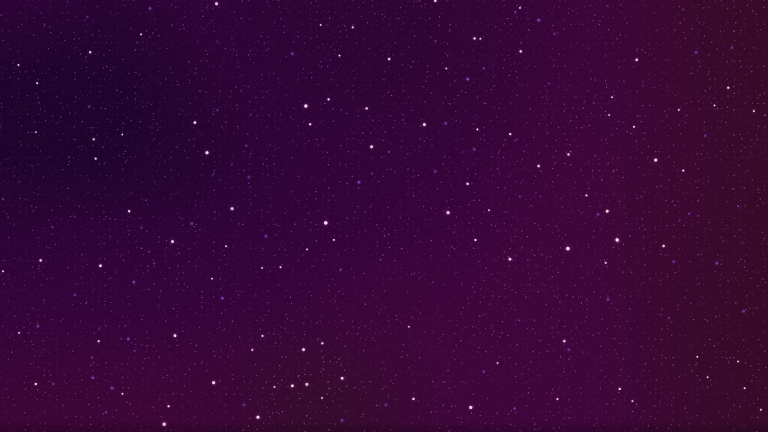
Reproduce this background procedurally as a WebGL 2 fragment shader.

```glsl
#version 300 es
precision highp float;

uniform vec2 u_resolution;
out vec4 fragColor;

vec4 hash4(vec2 p) {
    vec4 h = fract(p.xyxy * vec4(.1031, .1030, .0973, .1099));
    h += dot(h, h.wzxy + 33.33);
    return fract((h.xxyz + h.yzzw) * h.zywx);
}

float gradientDot(vec2 cell, vec2 offset) {
    float angle = 6.2832 * hash4(cell + 71.0).x;
    return dot(vec2(cos(angle), sin(angle)), offset);
}

float gradientNoise(vec2 p) {
    vec2 i = floor(p), f = fract(p);
    vec2 u = f * f * f * (f * (f * 6.0 - 15.0) + 10.0);
    vec2 e = vec2(1, 0);
    return mix(mix(gradientDot(i, f), gradientDot(i + e.xy, f - e.xy), u.x),
               mix(gradientDot(i + e.yx, f - e.yx), gradientDot(i + 1.0, f - 1.0), u.x), u.y);
}

float glow(vec2 p, vec2 center, vec2 size) {
    vec2 d = (p - center) / size;
    return exp(-dot(d, d));
}

// Disc coverage that keeps its total light when smaller than a pixel
float disc(float dist, float radius, float pixel) {
    float r = max(radius, 0.6 * pixel);
    float coverage = clamp((r - dist) / pixel + 0.5, 0.0, 1.0);
    return coverage * (radius * radius) / (r * r);
}

vec3 nebula(vec2 uv, vec2 p) {
    float drift = gradientNoise(p * 2.3) + 0.5 * gradientNoise(p * 5.1 + 9.0);
    float d = length((uv - vec2(0.06, 0.72)) * vec2(1.07, 1.0)) + 0.07 * drift;
    vec3 sky = mix(vec3(.125, .015, .175), vec3(.195, .016, .225), smoothstep(0.05, 0.42, d));
    sky = mix(sky, vec3(.25, .022, .235), smoothstep(0.38, 0.75, d));

    // Dim upper band, warm right side and brown patch below
    sky = mix(sky, vec3(.165, .018, .195), 0.7 * glow(uv, vec2(0.5, 0.95), vec2(0.25, 0.3)));
    sky = mix(sky, vec3(.215, .042, .155), smoothstep(0.72, 1.04, uv.x + 0.05 * drift));
    sky = mix(sky, vec3(.20, .05, .165), 0.75 * glow(uv, vec2(0.42, 0.06), vec2(0.12, 0.16)));
    sky = mix(sky, vec3(.225, .025, .19), 0.6 * glow(uv, vec2(0.08, 0.0), vec2(0.25, 0.2)));
    return sky * (1.0 - 0.2 * smoothstep(0.03, 0.0, uv.y));
}

// Faint specks on a fine jittered grid
vec3 dust(vec2 p, float pixel) {
    vec3 light = vec3(0);
    for (int layer = 0; layer < 2; layer++) {
        vec2 g = p / 0.014 + 37.3 * float(layer);
        vec4 h = hash4(floor(g));
        float dist = 0.014 * length(fract(g) - mix(vec2(0.25), vec2(0.75), h.xy));
        float strength = step(0.5, h.z) * (0.08 + 0.4 * pow(h.w, 4.0));
        light += strength * disc(dist, 0.0014, pixel) * vec3(.75, .5, .8);
    }
    return light;
}

// Round stars: pale pink ones with a halo, and dimmer violet ones
vec3 addStars(vec3 color, vec2 p, float pixel) {
    for (int layer = 0; layer < 2; layer++) {
        vec2 g = p / 0.1 + 53.7 * float(layer + 1);
        vec2 cell = floor(g);
        vec4 h = hash4(cell);
        vec4 k = hash4(cell + 311.0);
        if (h.z > 0.48) continue;

        float dist = 0.1 * length(fract(g) - mix(vec2(0.12), vec2(0.88), h.xy));
        bool pale = k.x < 0.58;
        float radius = pale ? mix(0.0019, 0.0041, k.y * k.y) : mix(0.0016, 0.0034, k.y);
        vec3 core = pale ? vec3(1.0, .88, .97) : vec3(.48, .25, .68);
        vec3 rim = pale ? vec3(.72, .25, .62) : vec3(.36, .12, .52);
        float strength = pale ? mix(0.8, 1.0, k.z) : mix(0.45, 0.95, k.z);

        float halo = exp(-pow(dist / (radius * 1.5), 2.0));
        color = mix(color, rim, 0.5 * strength * halo);
        color = mix(color, core, strength * disc(dist, radius, pixel));
    }
    return color;
}

void main() {
    vec2 uv = gl_FragCoord.xy / u_resolution;
    vec2 p = gl_FragCoord.xy / u_resolution.y;
    float pixel = 1.0 / u_resolution.y;

    vec3 color = nebula(uv, p) + dust(p, pixel);
    color += 0.006 * gradientNoise(p * 140.0);
    fragColor = vec4(addStars(color, p, pixel), 1.0);
}
```
